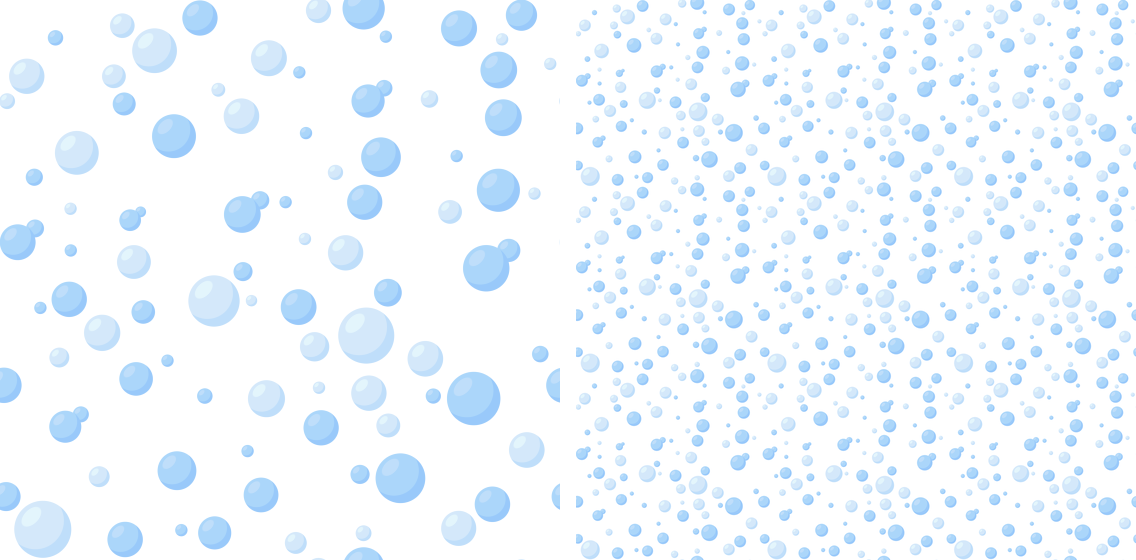
Left: one tile. Right: repeated 3 by 3.
Write a Shadertoy shader that draws this pattern.

```glsl
// Scattered soap bubbles in two blue tints on white, seamlessly tiling.
// One candidate per jittered grid cell; smaller bubbles shrink away from larger
// neighbours. Each has a lit body, a shaded lower-right crescent and a glint.

#define CELLS 12.0        // grid cells per side (whole, so it wraps)
#define JITTER 0.86       // scatter of a bubble inside its cell
#define GAP 0.011         // least white space between bubbles
#define MIN_RADIUS 0.0095 // smaller bubbles are left out
#define EMPTY_SHARE 0.17  // share of cells without a candidate
#define PALE_SHARE 0.44   // share of pale bubbles
#define PAIR_SHARE 0.10   // share of mid-size bubbles with a companion
#define SOFTNESS 0.0024   // width of the smoothed edges
#define SEED 3.0

const vec3 WHITE = vec3(1.0);
const vec3 BLUE_SHADE = vec3(0.60, 0.79, 0.98);
const vec3 BLUE_BODY = vec3(0.67, 0.84, 0.98);
const vec3 MIST = vec3(0.75, 0.87, 0.98); // blue glint and pale shade
const vec3 PALE_BODY = vec3(0.83, 0.91, 0.98);
const vec3 PALE_GLINT = vec3(0.89, 0.96, 0.99);

const vec2 COMPANION_OFFSET = vec2(0.97, 0.77); // in parent radii
const float COMPANION_SIZE = 0.5;
const float PAIR_REACH = 1.75;

struct Bubble {
    vec2 center;
    float rank;   // size order, 0 to 1
    float radius;
    float reach;  // outer extent in radii
    bool pale;
};

float hash(vec2 p) {
    return fract(sin(dot(p, vec2(127.1, 311.7))) * 43758.5453);
}

float cellRandom(vec2 cell, float channel) {
    return hash(mod(cell, CELLS) + SEED + channel * 17.0);
}

// Every row holds an even spread of sizes, in a random cyclic order.
float sizeRank(vec2 cell) {
    vec2 c = mod(cell, CELLS);
    float shift = floor(CELLS * hash(vec2(c.y, SEED + 5.3)));
    return (mod(5.0 * c.x + shift, CELLS) + cellRandom(cell, 1.0)) / CELLS;
}

// Many small and mid-size bubbles, few large ones.
float radiusFromRank(float rank) {
    if (rank < EMPTY_SHARE) return 0.0;
    return 0.011 + 0.0205 * smoothstep(0.34, 0.70, rank) + 0.029 * pow(rank, 20.0);
}

Bubble candidate(vec2 cell) {
    Bubble b;
    vec2 scatter = vec2(cellRandom(cell, 2.0), cellRandom(cell, 3.0)) - 0.5;
    b.center = (cell + 0.5 + JITTER * scatter) / CELLS;
    b.rank = sizeRank(cell);
    b.radius = radiusFromRank(b.rank);
    bool paired = b.rank > 0.6 && b.rank < 0.96 && cellRandom(cell, 4.0) < PAIR_SHARE;
    b.reach = paired ? PAIR_REACH : 1.0;
    b.pale = !paired && cellRandom(cell, 5.0) < PALE_SHARE;
    return b;
}

// Radius that keeps clear of every larger neighbour.
float fittedRadius(Bubble b, vec2 cell) {
    float radius = b.radius;
    for (int y = -2; y <= 2; y++)
    for (int x = -2; x <= 2; x++) {
        Bubble other = candidate(cell + vec2(x, y));
        if (other.rank <= b.rank) continue;
        float room = distance(b.center, other.center) - other.radius * other.reach - GAP;
        radius = min(radius, room / b.reach);
    }
    return radius;
}

// Coverage of a shape from its signed distance.
float cover(float dist) {
    float width = max(SOFTNESS, 1.0 / iResolution.y);
    return smoothstep(0.5 * width, -0.5 * width, dist);
}

vec3 paintBubble(vec3 ground, vec2 p, float radius, bool pale) {
    vec3 shade = pale ? MIST : BLUE_SHADE;
    vec3 body = pale ? PALE_BODY : BLUE_BODY;
    vec3 glint = pale ? PALE_GLINT : MIST;

    // lit part: a disc shifted to the upper left
    float lit = length(p - radius * vec2(-0.26, 0.30)) - radius;
    vec3 color = mix(shade, body, cover(lit));

    // glint: an oval lying along the upper-left rim
    vec2 q = p / radius - vec2(-0.40, 0.44);
    vec2 oval = vec2(q.x + q.y, q.y - q.x) * 0.7071 / vec2(0.42, 0.25);
    color = mix(color, glint, cover((length(oval) - 1.0) * 0.3 * radius));

    return mix(ground, color, cover(length(p) - radius));
}

void mainImage(out vec4 fragColor, in vec2 fragCoord) {
    vec2 uv = fragCoord / iResolution.y;
    vec2 home = floor(uv * CELLS);
    vec3 color = WHITE;
    for (int y = -1; y <= 1; y++)
    for (int x = -1; x <= 1; x++) {
        vec2 cell = home + vec2(x, y);
        Bubble b = candidate(cell);
        vec2 p = uv - b.center;
        if (length(p) > b.radius * b.reach + SOFTNESS) continue;
        float radius = fittedRadius(b, cell);
        if (radius < MIN_RADIUS) continue;
        if (b.reach > 1.0)
            color = paintBubble(color, p - radius * COMPANION_OFFSET, radius * COMPANION_SIZE, b.pale);
        color = paintBubble(color, p, radius, b.pale);
    }
    fragColor = vec4(color, 1.0);
}
```
